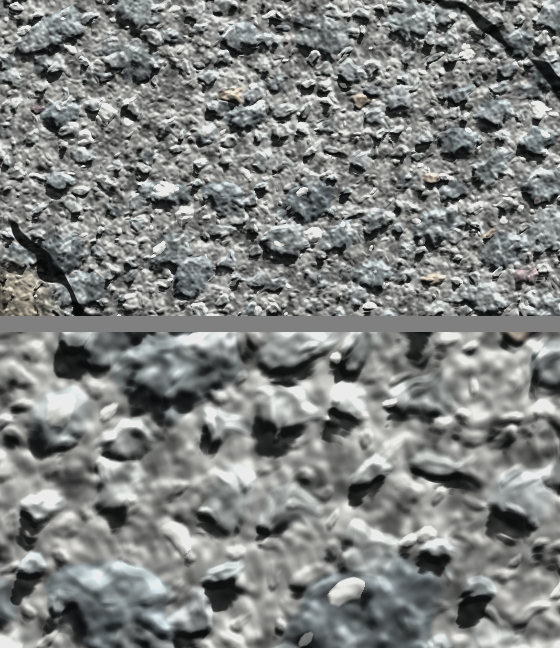
Top: the whole. Bottom: its middle third, enlarged.
This texture is drawn by a Shadertoy shader. Its source:

```glsl
vec2 hash2(vec2 p) {
    return fract(sin(vec2(dot(p, vec2(127.1, 311.7)), dot(p, vec2(269.5, 183.3)))) * 43758.5453);
}

float noise(vec2 p) {
    vec2 i = floor(p), f = fract(p);
    f = f * f * (3.0 - 2.0 * f);
    return mix(mix(hash2(i).x, hash2(i + vec2(1, 0)).x, f.x),
               mix(hash2(i + vec2(0, 1)).x, hash2(i + vec2(1, 1)).x, f.x), f.y);
}

float fbm(vec2 p) {
    float sum = 0.0, amp = 0.51;
    for (int i = 0; i < 3; i++) {
        sum += amp * noise(p);
        p = mat2(1.7, 1.2, -1.2, 1.7) * p + 17.3;
        amp *= 0.6;
    }
    return sum;
}

// Ragged outlines for stones and cracks
vec2 warp(vec2 p) {
    return p + 0.026 * (vec2(noise(p * 30.0), noise(p * 30.0 + 41.0)) - 0.5);
}

// Scattered angular stones: x = rise from rim to centre, yz = random id
vec3 stones(vec2 p, float coverage) {
    vec3 best = vec3(0);
    for (int y = -1; y <= 1; y++)
    for (int x = -1; x <= 1; x++) {
        vec2 cell = floor(p) + vec2(x, y);
        vec2 kind = hash2(cell + 71.3);
        if (kind.x > coverage) continue;
        vec2 id = hash2(cell + 19.7);
        float angle = (kind.y - 0.5) * 1.6 + 0.3;
        vec2 q = p - cell - 0.1 - 0.8 * hash2(cell);
        q = mat2(cos(angle), -sin(angle), sin(angle), cos(angle)) * q;
        q = abs(q * vec2(1.0, 1.4) + 0.15 * q.yx * (id - 0.5));
        float d = max(max(q.x, q.y), 0.74 * (q.x + q.y));
        float rise = 1.0 - d / mix(0.26, 0.56, id.y);
        if (rise > best.x) best = vec3(rise, id);
    }
    return best;
}

vec3 bigStones(vec2 p)    { return stones(p * 6.0 + 3.0, 0.65); }
vec3 mediumStones(vec2 p) { return stones(p * 13.0 + 50.0, 0.85); }
vec3 smallStones(vec2 p)  { return stones(p * 28.0 + 90.0, 0.9); }

// Two broken cracks: a curve at the upper right, a slanted line at the lower left
float crack(vec2 p) {
    vec2 w = p + 0.06 * (vec2(noise(p * 15.0), noise(p * 15.0 + 9.0)) - 0.5);
    float t = w.x - 1.42;
    float curve = abs(w.y - 1.0 + 0.45 * t + 1.1 * t * abs(t)) / 1.4;
    vec2 a = w - vec2(0.05, 0.3), b = vec2(0.24, -0.32);
    float line = length(a - b * clamp(dot(a, b) / dot(b, b), 0.0, 1.0));
    float width = 0.024 * noise(p * 12.0 + 5.0);
    return 1.0 - smoothstep(width - 0.004, width + 0.004, min(curve, line));
}

float relief(vec2 p) {
    vec2 w = warp(p);
    float big = smoothstep(0.0, 0.5, bigStones(w).x);
    float medium = smoothstep(0.0, 0.55, mediumStones(w).x);
    float small = smoothstep(0.0, 0.7, smallStones(w).x);
    return 0.026 * big + (1.0 - 0.65 * big) * (0.017 * medium + 0.007 * small)
         + 0.042 * fbm(p * 24.0);
}

void mainImage(out vec4 fragColor, in vec2 fragCoord) {
    vec2 p = fragCoord / iResolution.y;
    vec2 w = warp(p);

    // Sunlit slopes and cast shadows
    vec2 sun = normalize(vec2(0.3, 0.95));
    float height = relief(p);
    float slope = (height - relief(p + sun * 0.005)) / 0.005;
    float blocked = 0.0;
    for (int i = 1; i <= 4; i++) {
        float reach = 0.009 * float(i);
        blocked = max(blocked, relief(p + sun * reach) - height - 0.52 * reach);
    }
    float light = clamp(0.98 + 0.4 * slope, 0.3, 1.6);
    light *= mix(1.0, 0.27, smoothstep(0.0, 0.01, blocked));

    // Binder, blue-grey stones and a few brown or plum ones
    vec3 color = mix(vec3(0.50, 0.495, 0.485), vec3(0.59, 0.59, 0.575), noise(p * 9.0));
    vec3 big = bigStones(w), medium = mediumStones(w), small = smallStones(w);
    vec3 slate = mix(vec3(0.39, 0.42, 0.435), vec3(0.53, 0.55, 0.545), big.y);
    color = mix(color, slate, 0.85 * smoothstep(0.0, 0.12, big.x));
    vec3 pebble = mix(vec3(0.45, 0.475, 0.48), vec3(0.62, 0.63, 0.62), medium.y);
    pebble = mix(pebble, vec3(0.57, 0.51, 0.44), step(0.96, medium.y));
    pebble = mix(pebble, vec3(0.44, 0.38, 0.39), step(0.98, medium.y));
    color = mix(color, pebble, 0.7 * smoothstep(0.0, 0.15, medium.x));
    color = mix(color, vec3(0.56, 0.51, 0.43), 0.6 * smoothstep(0.24, 0.1, length(w)));

    // Dim hollows and fine mineral speckle
    color *= mix(0.7, 1.08, smoothstep(0.3, 0.56, fbm(p * 24.0)));
    color *= 0.78 + 0.48 * noise(p * 95.0);

    // Pale grains
    float pale = smoothstep(0.0, 0.15, medium.x) * step(medium.y, 0.07);
    pale = max(pale, smoothstep(0.0, 0.3, small.x) * step(small.y, 0.07));
    color = mix(color, vec3(0.80, 0.80, 0.78), pale);
    light = mix(light, clamp(light, 0.6, 1.1), 0.7 * pale);

    color *= light * (1.0 - 0.85 * crack(p));
    fragColor = vec4(clamp(color + vec3(0.015, 0.02, 0.021), 0.0, 0.92), 1.0);
}
```
